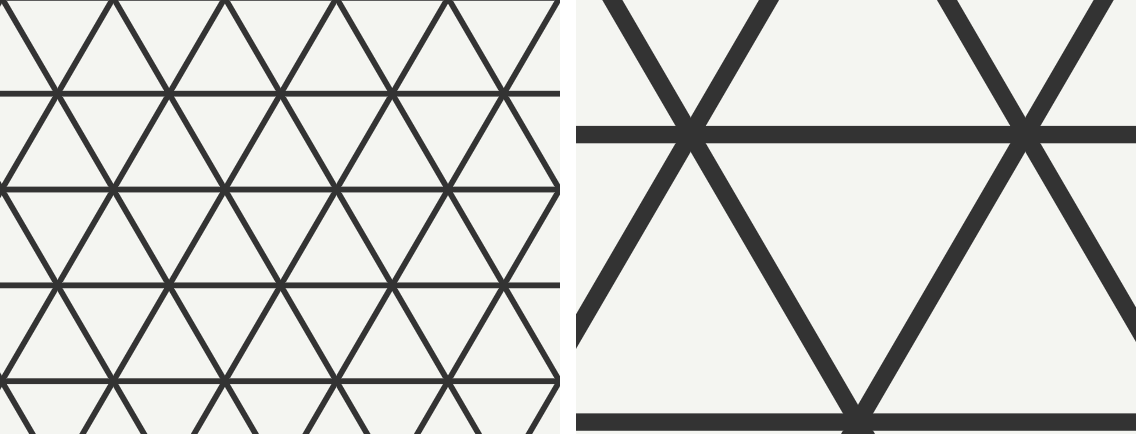
Left: the whole. Right: its middle third, enlarged.
Reproduce this pattern procedurally as a WebGL 1 fragment shader.

```glsl
precision highp float;

// Triangular lattice of dark lines on an off-white ground.
// Three families of evenly spaced parallel lines meet at shared vertices;
// each family is a repeated distance, and the nearest line is stroked.

uniform vec2 u_resolution;

// Distance to the nearest integer
float toNearest(float x) {
  return abs(fract(x + 0.5) - 0.5);
}

// Distance to the lattice lines, with triangle bases of length 1
float latticeDistance(vec2 p, float rowHeight) {
  float row = p.y / rowHeight;
  float slantScale = rowHeight / length(vec2(rowHeight, 0.5));
  float horizontal = toNearest(row) * rowHeight;
  float rising = toNearest(p.x + 0.5 * row) * slantScale;
  float falling = toNearest(p.x - 0.5 * row) * slantScale;
  return min(horizontal, min(rising, falling));
}

void main() {
  // One unit is a triangle base; y runs down from the top edge
  float unitsPerPixel = 5.02 / u_resolution.x;
  vec2 p = vec2(gl_FragCoord.x, u_resolution.y - gl_FragCoord.y) * unitsPerPixel;

  // Shift the lattice so its first row sits just above the canvas
  float d = latticeDistance(p - vec2(0.016, -0.019), 0.859);

  // Stroke with a one-pixel soft edge
  float ink = clamp(0.5 + (0.026 - d) / unitsPerPixel, 0.0, 1.0);
  vec3 ground = vec3(0.957, 0.96, 0.945);
  vec3 line = vec3(0.2);
  gl_FragColor = vec4(mix(ground, line, ink), 1.0);
}
```
